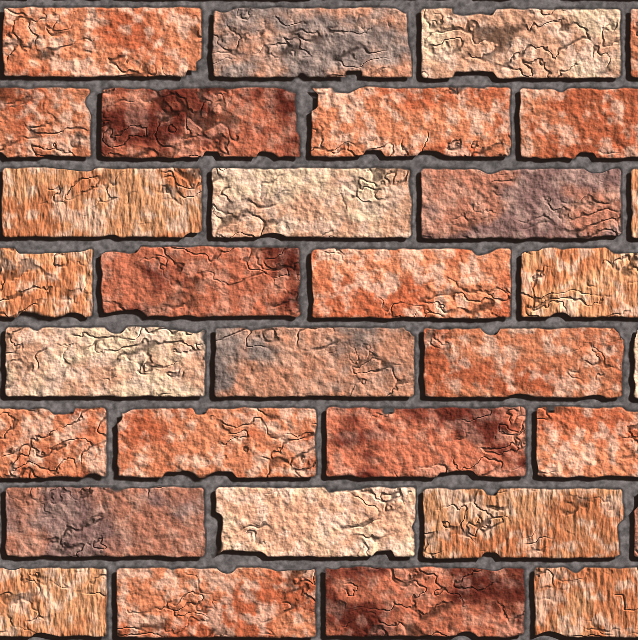
A Shadertoy shader for this texture:

```glsl
// Weathered running-bond brick wall: eight courses of about three bricks across.
// Each brick is a rough rounded box coloured by its firing, with a noise relief
// lit from the upper right and a hard shadow cast onto grey mortar.

const vec2 PITCH = vec2(0.328, 0.125);      // brick plus joint
const vec2 HALF_SIZE = vec2(0.1555, 0.0535);
const vec2 TO_LIGHT = vec2(0.008, 0.0065);
const vec3 MORTAR = vec3(0.45, 0.42, 0.41);
const vec3 SHADOW = vec3(0.11, 0.075, 0.06);
const vec3 DUST = vec3(0.90, 0.75, 0.66);

// Firings: 0 orange, 1 smoked, 2 cream, 3 tan, 4 purple, 5 burnt red
const vec3 FACE[6] = vec3[6](
    vec3(0.80, 0.49, 0.35), vec3(0.48, 0.41, 0.38), vec3(0.86, 0.72, 0.59),
    vec3(0.79, 0.55, 0.39), vec3(0.51, 0.38, 0.35), vec3(0.74, 0.42, 0.31));
const vec3 STAIN[6] = vec3[6](
    vec3(0.70, 0.37, 0.25), vec3(0.73, 0.50, 0.39), vec3(0.80, 0.59, 0.47),
    vec3(0.74, 0.45, 0.30), vec3(0.68, 0.44, 0.35), vec3(0.38, 0.17, 0.13));
const ivec3 COURSES[4] = ivec3[4](
    ivec3(0, 1, 2), ivec3(5, 0, 0), ivec3(3, 2, 4), ivec3(5, 0, 3));

float hash(vec2 p) {
    vec3 q = fract(p.xyx * 0.1031);
    q += dot(q, q.yzx + 33.33);
    return fract((q.x + q.y) * q.z);
}

float noise(vec2 p) {
    vec2 i = floor(p), f = fract(p);
    f = f * f * (3.0 - 2.0 * f);
    return mix(mix(hash(i), hash(i + vec2(1, 0)), f.x),
               mix(hash(i + vec2(0, 1)), hash(i + vec2(1, 1)), f.x), f.y);
}

float fbm(vec2 p) {
    float sum = 0.0, amp = 0.53;
    for (int i = 0; i < 4; i++) {
        sum += amp * noise(p);
        p = mat2(1.6, 1.2, -1.2, 1.6) * p + 7.3;
        amp *= 0.5;
    }
    return sum;
}

float roundBox(vec2 p, vec2 halfSize, float radius) {
    vec2 q = abs(p) - halfSize + radius;
    return length(max(q, 0.0)) + min(max(q.x, q.y), 0.0) - radius;
}

// Outline of one brick with worn, chipped edges
float brickDistance(vec2 p, vec2 seed) {
    vec2 q = p + seed;
    float wear = (fbm(q * 45.0) - 0.5) * 0.006;
    float chip = 0.009 * smoothstep(0.68, 0.88, noise(q * 24.0));
    return roundBox(p, HALF_SIZE, 0.005) + wear + chip;
}

// Thin wandering folds, gathered in patches
float creases(vec2 q) {
    float bend = fbm(q * 30.0);
    float ridge = abs(noise(q * vec2(32.0, 62.0) + 3.0 * bend) - 0.5);
    float patches = smoothstep(0.46, 0.66, fbm(q * vec2(11.0, 16.0) + 40.0));
    return (1.0 - smoothstep(0.0, 0.13, ridge)) * patches;
}

float relief(vec2 q, vec2 grain) {
    return fbm(q * grain) + 0.8 * fbm(q * 48.0) - 0.55 * creases(q);
}

// Firing of a brick; the lower four courses mirror the upper four
int firing(int row, int col) {
    int odd = row & 1;
    int c = row < 4 ? col : 2 - odd - col;
    return COURSES[row & 3][(c + 6) % 3];
}

vec3 brickColor(vec2 p, vec2 seed, int kind, float d) {
    vec2 q = p + seed;
    float stain = smoothstep(0.40, 0.62, fbm(q * vec2(11.0, 17.0)));
    vec3 color = mix(FACE[kind], STAIN[kind], stain);
    float dust = smoothstep(0.42, 0.68, fbm(q * 55.0 + 9.0));
    float dustAmount = kind == 1 || kind > 3 ? 0.30 : 0.62;
    color = mix(color, DUST, dust * dustAmount);

    vec2 grain = kind == 3 ? vec2(190.0, 60.0) : vec2(115.0);
    float slope = relief(q, grain) - relief(q + TO_LIGHT * 0.25, grain);
    float rim = smoothstep(-0.004, 0.0, d) * p.y / HALF_SIZE.y;
    float light = 1.06 + clamp(1.7 * slope, -0.6, 0.35) + 0.2 * rim;
    color *= light * (0.93 + 0.14 * hash(seed));
    return mix(color, SHADOW, 0.5 * creases(q));
}

void mainImage(out vec4 fragColor, in vec2 fragCoord) {
    vec2 uv = fragCoord / iResolution.xy;
    float px = 1.0 / iResolution.y;

    // Find the brick; its cell includes the joint its shadow falls on
    float down = 1.0 - uv.y;
    int row = int(floor((down - 0.008) / PITCH.y));
    float top = float(row) * PITCH.y + 0.013;
    int course = (row + 8) % 8;
    bool odd = (course & 1) == 1;
    float start = odd ? 0.160 : 0.005;
    if (course > 3) start += odd ? 0.024 : 0.005;
    int col = int(floor((uv.x - start + 0.013) / PITCH.x));
    vec2 center = vec2(start + float(col) * PITCH.x, top) + HALF_SIZE;
    vec2 seed = vec2(float(col + 2) * 3.7, float(course) * 5.3 + 1.0);
    vec2 jitter = (vec2(hash(seed), hash(seed + 4.0)) - 0.5) * 0.003;
    vec2 p = vec2(uv.x - center.x, center.y - down) - jitter;

    // Mortar, contact darkening and thrown shadow
    float d = brickDistance(p, seed);
    vec3 color = MORTAR * (0.6 + 0.8 * fbm(uv * 150.0));
    color *= mix(0.6, 1.0, smoothstep(0.0, 0.006, d));
    float shadowDist = brickDistance(p + TO_LIGHT, seed);
    color = mix(color, SHADOW, 0.9 * (1.0 - smoothstep(-0.001, 0.002, shadowDist)));

    vec3 face = brickColor(p, seed, firing(course, col), d);
    color = mix(color, face, 1.0 - smoothstep(-px, px, d));
    fragColor = vec4(clamp(color, 0.0, 1.0), 1.0);
}
```
